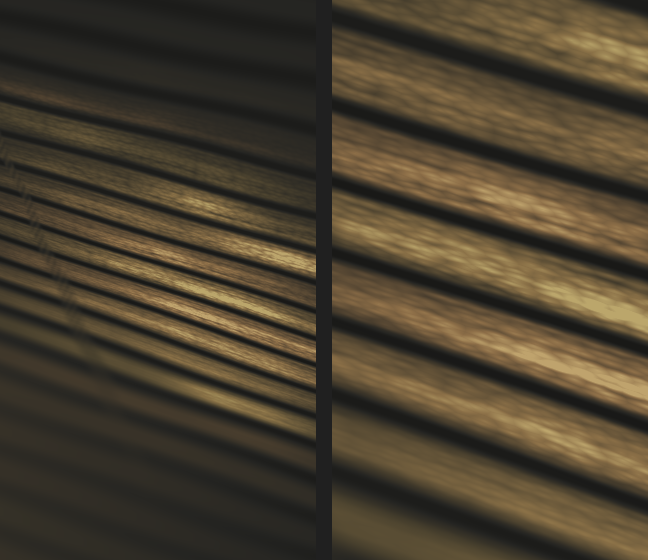
Left: the whole. Right: its middle third, enlarged.
Reproduce this texture procedurally as a WebGL 2 fragment shader.

```glsl
#version 300 es
precision highp float;
// Draws slanted wooden blind slats in dim warm light, with a cord and shallow focus.
uniform vec2 u_resolution;
out vec4 fragColor;

const vec3 CHARCOAL = vec3(0.14, 0.14, 0.13);
const vec3 UMBER = vec3(0.22, 0.20, 0.16);
const vec3 OCHRE = vec3(0.54, 0.44, 0.29);
const vec3 STRAW = vec3(0.73, 0.65, 0.44);

float hash(vec2 p) {
  p = fract(p * vec2(0.1031, 0.1137));
  p += dot(p, p.yx + 33.3);
  return fract((p.x + p.y) * p.x * 17.0);
}

// Distance to the nearest scattered cell point.
float cellular(vec2 p) {
  vec2 cell = floor(p);
  float nearest = 2.0;
  for (int j = -1; j <= 1; j++)
    for (int i = -1; i <= 1; i++) {
      vec2 c = cell + vec2(i, j);
      vec2 site = c + vec2(hash(c + 7.0), hash(c + 61.0));
      nearest = min(nearest, length(p - site));
    }
  return nearest;
}

// Layered sines running along a slat, each layer finer and more bent.
float fibres(float along, float across, float seed) {
  float sum = 0.0, weight = 0.5, freq = 11.0;
  for (int i = 0; i < 4; i++) {
    float bend = sin(along * (4.0 + 2.0 * float(i)) + seed * 9.0 + across * 2.0);
    sum += weight * sin(across * freq + bend * 1.1 + seed * 31.0);
    freq *= 1.8;
    weight *= 0.75;
  }
  return sum;
}

float spot(vec2 p, vec2 centre, vec2 size) {
  vec2 q = (p - centre) / size;
  return exp(-dot(q, q));
}

// Left-edge height of the slat line through p: fanning above, parallel below.
float fanHeight(vec2 p) {
  float fanned = (p.y - 0.112 * p.x) / (1.0 + 0.165 * p.x);
  float parallel = p.y - 0.1945 * p.x;
  return max(fanned, parallel);
}

// Slat number: spacing is tightest a little above the middle.
float slatIndex(float t) {
  return 13.0 * t + 2.04 * tanh((t - 0.43) / 0.17) + 1.61;
}

// Rounded slat face: crisp upper edge, softer shaded lower edge.
float slatFace(float f, float blur) {
  float top = smoothstep(0.04 - 0.04 * blur, 0.17 + 0.28 * blur, f);
  float bottom = 1.0 - smoothstep(0.74 - 0.14 * blur, 0.98, f);
  return top * bottom;
}

vec3 woodColour(float v) {
  vec3 c = mix(CHARCOAL, UMBER, clamp((v - 0.14) / 0.08, 0.0, 1.0));
  c = mix(c, OCHRE, clamp((v - 0.22) / 0.32, 0.0, 1.0));
  c = mix(c, STRAW, clamp((v - 0.54) / 0.19, 0.0, 1.0));
  return c * min(v / 0.14, 1.0);
}

void main() {
  vec2 p = gl_FragCoord.xy / u_resolution;
  p.y = 1.0 - p.y;
  float t = fanHeight(p);
  float row = slatIndex(t) + 0.03 * sin(p.x * 7.0 + t * 23.0);
  float slat = floor(row), f = row - slat;
  float seed = hash(vec2(slat + 20.0, 3.0));
  vec2 place = vec2(p.x, t);

  // Focus and slat shape; the right side stays clear further down
  float depth = t - 0.09 * p.x;
  float blur = max(smoothstep(0.37, 0.58, depth), 1.0 - smoothstep(0.02, 0.18, t));
  float sharp = 1.0 - blur;
  float face = mix(slatFace(f, blur), 0.5, 0.7 * smoothstep(0.5, 0.74, depth));

  // Light falling on the slats
  float light = 0.29 * spot(place, vec2(0.58, 0.41), vec2(0.62, 0.2));
  light += 0.13 * spot(place, vec2(0.56, 0.42), vec2(0.25, 0.08));
  light += 0.16 * spot(place, vec2(0.68, 0.26), vec2(0.17, 0.027));
  light += 0.4 * spot(place, vec2(0.97, 0.311), vec2(0.2, 0.018));
  light += 0.18 * spot(place, vec2(0.76, 0.572), vec2(0.18, 0.026));
  light += 0.14 * spot(place, vec2(0.97, 0.46), vec2(0.22, 0.06));
  light += 0.1 * spot(place, vec2(0.05, 0.18), vec2(0.45, 0.04));
  float lumps = cellular(vec2(p.x * 3.0, row * 0.9)) - 0.45;
  light *= mix(0.85, 1.12, seed) * (1.0 - 0.5 * lumps);
  light *= mix(0.6, 1.2, smoothstep(0.08, 0.68, f));

  // Grain, worn mottling and the pale upper rim
  float grain = fibres(p.x, f, seed);
  float mottle = cellular(vec2(p.x * 8.0, row * 3.0)) - 0.45;
  float speckle = cellular(vec2(p.x * 42.0, row * 13.0)) - 0.45;
  float wear = 1.0 + grain * mix(0.05, 0.3, sharp) - mottle * 0.35 * (0.25 + 0.75 * sharp);
  wear -= speckle * 0.5 * sharp;
  float rim = sharp * exp(-pow((f - 0.16) / 0.04, 2.0)) * smoothstep(0.3, 0.7, mottle + 0.6);

  float ambient = mix(0.138, 0.23, smoothstep(0.33, 0.7, t));
  ambient *= 1.0 - 0.3 * p.x * smoothstep(0.4, 0.75, t);
  float gap = mix(0.8, 0.6, smoothstep(0.25, 0.5, t));
  float value = ambient * mix(gap, 1.06, face) + light * face * wear + 0.3 * light * rim;

  // Twisted cord hanging across the slats
  float offset = p.x - 0.75 * (p.y - 0.25) - 0.006 * sin(p.y * 40.0);
  float cordSoft = mix(0.006, 0.035, smoothstep(0.3, 0.7, p.y));
  float cord = 1.0 - smoothstep(0.007, 0.013 + cordSoft, abs(offset));
  cord *= smoothstep(0.22, 0.25, p.y) * (1.0 - smoothstep(0.55, 0.95, p.y));
  float twist = 0.5 + 0.5 * sin(p.y * 420.0 + offset * 260.0);
  float strand = 0.18 + 0.08 * twist * sharp + 0.03 * blur;
  value = mix(value, strand, cord * 0.5);

  vec3 tint = mix(vec3(1.03, 0.98, 0.97), vec3(0.99, 1.01, 0.95), seed);
  vec3 colour = woodColour(value) * mix(vec3(1.0), tint, smoothstep(0.14, 0.3, value));
  fragColor = vec4(colour, 1.0);
}
```
